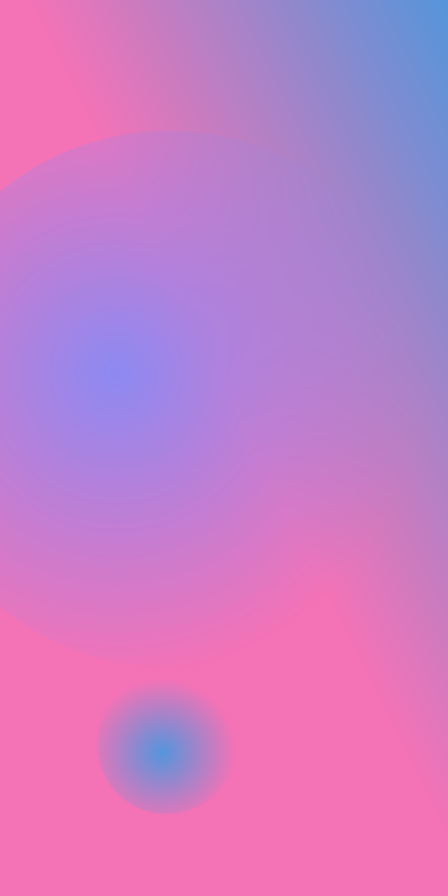
Reproduce this background procedurally as a Shadertoy shader.

```glsl
// Soft diagonal gradient from pink to sky blue, overlaid by two translucent discs.
// Each disc is a circle mask holding an off-centre radial glow that fades linearly.
// Lengths are in canvas widths, with the origin at the lower left.

const vec3 PINK   = vec3(0.957, 0.447, 0.714);
const vec3 SKY    = vec3(0.335, 0.584, 0.855);
const vec3 INDIGO = vec3(0.506, 0.549, 0.973);
const vec3 AZURE  = vec3(0.259, 0.600, 0.882);

const float GLOW_OPACITY = 0.9;

// Linear ramp from 0 at start to 1 at end
float ramp(float start, float end, float x) {
    return clamp((x - start) / (end - start), 0.0, 1.0);
}

// Antialiased coverage of a disc
float discMask(vec2 p, vec2 center, float radius, float pixel) {
    return 1.0 - smoothstep(-pixel, pixel, length(p - center) - radius);
}

// Glow that is strongest at its focus and vanishes at the given reach
float radialGlow(vec2 p, vec2 focus, float reach) {
    return 1.0 - ramp(0.0, reach, length(p - focus));
}

// Lay a glowing disc over the base colour
vec3 addDisc(vec3 base, vec3 tint, vec2 p, vec2 center, float radius,
             vec2 focus, float reach, float pixel) {
    float alpha = discMask(p, center, radius, pixel) * radialGlow(p, focus, reach);
    return mix(base, tint, GLOW_OPACITY * alpha);
}

void mainImage(out vec4 fragColor, in vec2 fragCoord) {
    float pixel = 1.0 / iResolution.x;
    vec2 p = fragCoord * pixel;
    float aspect = iResolution.y / iResolution.x;

    // Background: colour bands run parallel to the falling diagonal
    float diagonal = p.x + p.y / aspect - 1.0;
    vec3 color = mix(PINK, SKY, ramp(0.065, 1.0, diagonal));

    // Large indigo disc
    color = addDisc(color, INDIGO, p, vec2(0.380, 1.109), 0.599,
                    vec2(0.260, 1.167), 0.682, pixel);

    // Small azure disc
    color = addDisc(color, AZURE, p, vec2(0.373, 0.339), 0.156,
                    vec2(0.362, 0.320), 0.165, pixel);

    fragColor = vec4(color, 1.0);
}
```
